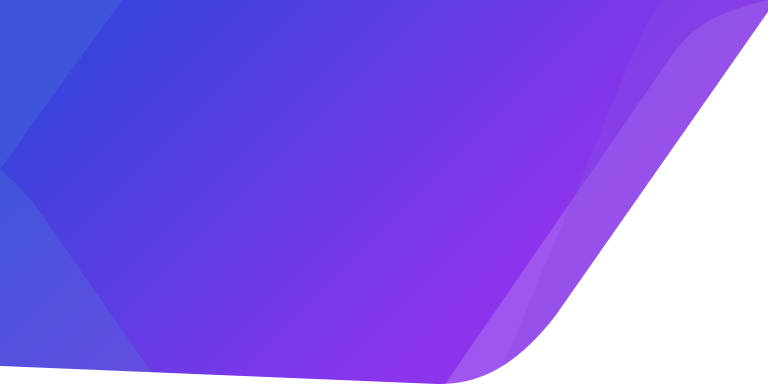
Write a WebGL 2 fragment shader that draws this background.

```glsl
#version 300 es
precision highp float;
// A slanted panel with a blue to violet diagonal gradient on white paper.
// Its outline and translucent overlays are straight edges with power-curve
// bends, filled by antialiased signed fields. Unit: canvas height.

uniform vec2 u_resolution;
out vec4 outColor;

const vec3 PAPER = vec3(1.0);
const vec3 BLUE = vec3(0.23, 0.26, 0.865);
const vec3 VIOLET = vec3(0.55, 0.205, 0.925);
const vec3 TEAL = vec3(0.30, 0.60, 0.80);
const vec3 MAUVE = vec3(0.53, 0.30, 0.89);

const float GRADIENT_START = 0.39;   // along x plus depth from the top
const float GRADIENT_LENGTH = 1.66;
const float TEAL_ALPHA = 0.21;
const float SHEEN_ALPHA = 0.16;
const float MAUVE_ALPHA = 0.40;

const float CORNER_START = 1.138;    // rounded lower corner of the panel
const float CORNER_END = 1.448;
const float CORNER_HEIGHT = 0.18;
const float SIDE_SLOPE = 1.43;
const float NOTCH = 0.56;            // height where the left overlays meet

// Soft coverage of the region where the field is positive.
float cover(float field) {
    float pixel = length(vec2(dFdx(field), dFdy(field)));
    return clamp(0.5 + field / max(pixel, 1e-5), 0.0, 1.0);
}

// Zero before start, then a power curve reaching one at end.
float bend(float v, float start, float end, float power) {
    return pow(max((v - start) / (end - start), 0.0), power);
}

// Height of the panel's lower outline at x.
float panelFloor(float x) {
    float base = 0.0413 * max(CORNER_START - x, 0.0);
    float corner = bend(min(x, CORNER_END), CORNER_START, CORNER_END, 2.25);
    return base + CORNER_HEIGHT * corner + SIDE_SLOPE * max(x - CORNER_END, 0.0);
}

// Right limit of the two overlays on the left.
float leftEdge(float y) {
    float upper = 0.723 * (y - NOTCH);
    float lower = 0.026 + 0.696 * (NOTCH - y) - 0.026 * bend(y, 0.448, NOTCH, 2.0);
    return y > NOTCH ? upper : lower;
}

void main() {
    vec2 p = gl_FragCoord.xy / u_resolution.y;

    // Diagonal gradient
    float t = (p.x + 1.0 - p.y - GRADIENT_START) / GRADIENT_LENGTH;
    vec3 color = mix(BLUE, VIOLET, clamp(t, 0.0, 1.0));

    // Left overlays
    color = mix(color, TEAL, TEAL_ALPHA * cover(leftEdge(p.y) - p.x));

    // Right overlays: a pale band, then a steeper mauve one
    float sheenEdge = 1.159 + 0.69 * p.y + 0.151 * bend(p.y, 0.805, 1.0, 4.5);
    float mauveEdge = 1.29 + 0.417 * p.y + 0.017 * bend(p.y, 0.87, 1.0, 2.0);
    color = mix(color, vec3(1.0), SHEEN_ALPHA * cover(p.x - sheenEdge));
    color = mix(color, MAUVE, MAUVE_ALPHA * cover(p.x - mauveEdge));

    // Panel outline
    color = mix(PAPER, color, cover(p.y - panelFloor(p.x)));
    outColor = vec4(color, 1.0);
}
```
